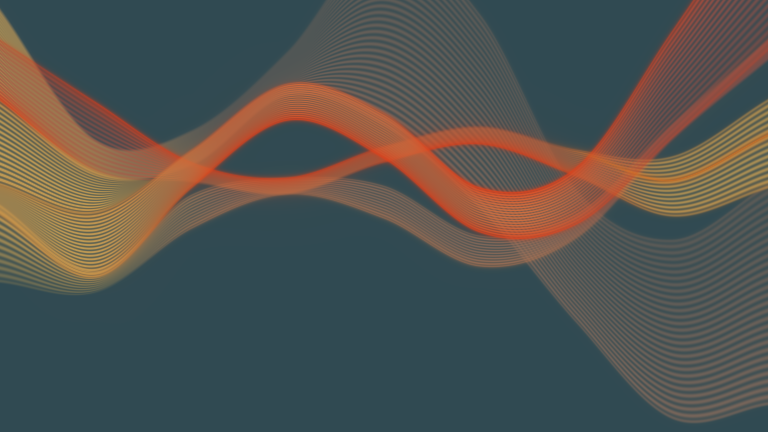
This background is drawn by a Shadertoy shader. Its source:

```glsl
const vec3 SLATE  = vec3(0.19, 0.29, 0.32);
const vec3 TAN    = vec3(0.56, 0.43, 0.36);
const vec3 GOLD   = vec3(0.74, 0.60, 0.33);
const vec3 ORANGE = vec3(0.80, 0.46, 0.27);
const vec3 ROSE   = vec3(0.66, 0.32, 0.27);
const vec3 RED    = vec3(0.88, 0.22, 0.08);
const vec3 AMBER  = vec3(0.86, 0.45, 0.13);

const float GLOW_INSIDE  = 0.020;
const float GLOW_OUTSIDE = 0.004;
const float LINE_DEPTH   = 0.55;
const float TAU          = 6.2831853;

// Edge heights at nine even steps across the canvas
const mat3 VEIL_TOP  = mat3(0.977, 0.674, 0.697, 0.880, 1.139, 0.965, 0.560, 0.444, 0.572);
const mat3 VEIL_LOW  = mat3(0.769, 0.595, 0.618, 0.780, 0.711, 0.519, 0.255, 0.032, 0.063);
const mat3 UNDER_TOP = mat3(0.525, 0.375, 0.549, 0.588, 0.569, 0.454, 0.502, 0.711, 0.907);
const mat3 UNDER_LOW = mat3(0.347, 0.324, 0.472, 0.551, 0.495, 0.384, 0.449, 0.676, 0.861);
const mat3 CROSS_TOP = mat3(0.907, 0.762, 0.623, 0.588, 0.660, 0.706, 0.653, 0.637, 0.769);
const mat3 CROSS_LOW = mat3(0.769, 0.606, 0.579, 0.551, 0.625, 0.667, 0.593, 0.500, 0.565);
const mat3 MAIN_TOP  = mat3(0.572, 0.509, 0.653, 0.806, 0.738, 0.565, 0.611, 0.926, 1.255);
const mat3 MAIN_LOW  = mat3(0.502, 0.359, 0.567, 0.722, 0.634, 0.463, 0.481, 0.681, 0.884);

// Knot height, extended in a straight line past both ends
float knot(mat3 m, int i) {
    int c = clamp(i, 0, 8);
    int n = clamp(2 * c - i, 0, 8);
    return 2.0 * m[c / 3][c % 3] - m[n / 3][n % 3];
}

// Smooth cubic through the knots
float spline(mat3 m, float x) {
    float s = clamp(x, 0.0, 1.0) * 8.0;
    int i = min(int(s), 7);
    float f = s - float(i);
    float a = knot(m, i - 1), b = knot(m, i), c = knot(m, i + 1), d = knot(m, i + 2);
    return b + 0.5 * f * (c - a + f * (2.0 * a - 5.0 * b + 4.0 * c - d
             + f * (3.0 * (b - c) + d - a)));
}

// Signed distance from a height curve, in canvas heights
float curveDistance(float d) {
    return d / max(length(vec2(dFdx(d), dFdy(d))) * iResolution.y, 1.0);
}

// Glow with a soft inner side and a tight outer side
float edgeGlow(float inside) {
    return exp(-abs(inside) / (inside > 0.0 ? GLOW_INSIDE : GLOW_OUTSIDE));
}

// Translucent band of fine lines; opacity and glow are (lower, upper)
vec3 ribbon(vec3 col, vec2 p, mat3 top, mat3 low, float lines,
            vec3 tint, vec2 opacity, vec3 glowTint, vec2 glow) {
    float hi = spline(top, p.x), lo = spline(low, p.x);
    float above = curveDistance(p.y - lo);
    float below = curveDistance(hi - p.y);
    float soft = 1.2 / iResolution.y + 0.002;
    float mask = smoothstep(-soft, soft, above) * smoothstep(-soft, soft, below);
    float t = (p.y - lo) / max(hi - lo, 0.004);

    float phase = t * lines;
    float visible = 1.0 - smoothstep(0.3, 0.8, fwidth(phase));
    float comb = 1.0 + LINE_DEPTH * visible * cos(TAU * phase);
    float alpha = mix(opacity.x, opacity.y, clamp(t, 0.0, 1.0)) * comb;
    col = mix(col, tint, clamp(alpha, 0.0, 1.0) * mask);

    float shine = glow.x * edgeGlow(above) + glow.y * edgeGlow(below);
    return mix(col, glowTint, clamp(shine, 0.0, 0.95));
}

void mainImage(out vec4 fragColor, in vec2 fragCoord) {
    vec2 p = fragCoord / iResolution.xy;
    float left   = 1.0 - smoothstep(0.10, 0.32, p.x);
    float right  = smoothstep(0.68, 0.88, p.x);
    float center = smoothstep(0.15, 0.30, p.x) * (1.0 - right);
    vec3 col = SLATE;

    // Wide veil opening into the fan
    col = ribbon(col, p, VEIL_TOP, VEIL_LOW, 28.0, mix(TAN, GOLD, left),
                 mix(vec2(0.46, 0.24), vec2(0.75, 0.72), left),
                 TAN, vec2(0.12, 0.15));

    // Lower strand
    col = ribbon(col, p, UNDER_TOP, UNDER_LOW, 11.0,
                 mix(mix(TAN, GOLD, left), ROSE, right),
                 mix(vec2(0.55, 0.50), vec2(0.22, 0.68), left),
                 ORANGE, vec2(0.35 * center, 0.12));

    // Golden body at the left
    col = ribbon(col, p, CROSS_LOW, MAIN_TOP, 16.0, GOLD,
                 vec2(0.75, 0.55) * left, AMBER, vec2(0.1, 0.2) * left);

    // Crossing strand, red to gold
    float turn = smoothstep(0.42, 0.56, p.x);
    float start = 1.0 - smoothstep(0.0, 0.16, p.x);
    col = ribbon(col, p, CROSS_TOP, CROSS_LOW, 14.0,
                 mix(mix(ROSE, ORANGE, center), GOLD, right),
                 mix(vec2(0.55, 0.50), vec2(0.35, 0.30), left),
                 mix(RED, AMBER, right),
                 vec2(mix(0.65 * start, 0.70, turn) * (1.0 - 0.7 * right),
                      mix(0.65, 0.15, turn) * (1.0 - 0.5 * start)));

    // Main strand, rising into a red veil
    col = ribbon(col, p, MAIN_TOP, MAIN_LOW, 18.0,
                 mix(mix(ORANGE, GOLD, left), ROSE, right),
                 mix(mix(vec2(0.62, 0.72), vec2(0.70), left), vec2(0.25, 0.50), right),
                 mix(RED, AMBER, left),
                 vec2(mix(0.70, 0.25, max(left, right)),
                      mix(0.25, 0.75, smoothstep(0.48, 0.62, p.x)) * (1.0 - 0.4 * right)));

    // Amber streak at the right
    float streak = mix(spline(CROSS_LOW, p.x), spline(CROSS_TOP, p.x), mix(1.1, 0.60, right));
    float away = abs(curveDistance(p.y - streak));
    col = mix(col, AMBER, 0.8 * right * exp(-away / 0.007));

    fragColor = vec4(col, 1.0);
}
```
